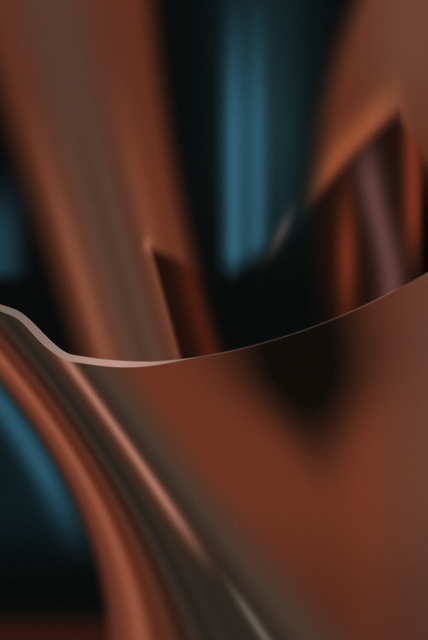
Reproduce this background procedurally as a Shadertoy shader.

```glsl
// Draws blurred folds of copper and blue metal, split by a thin curved rim.

const vec3 COPPER = vec3(0.43, 0.205, 0.135);
const vec3 TAUPE = vec3(0.34, 0.235, 0.19);
const vec3 SOOT = vec3(0.035, 0.045, 0.042);
const vec3 STEEL = vec3(0.18, 0.37, 0.45);
const vec3 SHINE = vec3(0.70, 0.49, 0.41);

float glow(float d, float width) {
    return exp(-d * d / (width * width));
}

float hash(vec2 p) {
    return fract(sin(dot(p, vec2(127.1, 311.7))) * 43758.5453);
}

// Height of the rim, measured downward from the top
float rimHeight(float x) {
    float bowl = 0.565 - 0.3325 * (x - 0.35) * (x - 0.35);
    float lip = 0.049 * (1.0 - smoothstep(0.03, 0.17, x));
    return bowl - lip - 0.006 * sin(4.83 * max(x - 0.35, 0.0));
}

// Dark hollow with a blue reflection, between the copper folds
vec3 blueHollow(float x, float v) {
    vec3 col = mix(SOOT, vec3(0.07, 0.13, 0.14), glow(x - 0.62, 0.13) * (1.0 - smoothstep(0.2, 0.48, v)));
    float cut = 0.425 - 0.42 * max(x - 0.55, 0.0);
    float lit = smoothstep(-0.08, 0.22, v) * (1.0 - smoothstep(cut - 0.035, cut + 0.025, v));
    float streak = smoothstep(0.49, 0.545, x) * (1.0 - smoothstep(0.585, 0.65, x));
    col = mix(col, STEEL, lit * streak * (0.85 + 0.15 * sin(x * 95.0)));
    col += vec3(0.03, 0.065, 0.075) * lit * glow(x - 0.65, 0.055);
    float seam = x - 0.65 + 0.65 * (v - 0.375);
    col += vec3(0.19, 0.12, 0.11) * glow(seam, 0.016) * glow(v - 0.365, 0.035);
    // Second reflection at the far left
    float side = smoothstep(0.24, 0.38, v) * (1.0 - smoothstep(0.415, 0.45, v));
    return mix(col, vec3(0.12, 0.23, 0.28), side * (1.0 - smoothstep(0.0, 0.09, x)));
}

// Broad copper fold at the upper left, with a shaded facet
vec3 leftFold(vec3 col, float x, float v) {
    float left = 0.48 * (v - 0.208);
    float right = 0.38 + 0.11 * v + 0.3 * v * v;
    float s = (x - left) / (right - left);
    vec3 fold = mix(COPPER * 0.9, TAUPE, glow(s - 0.46, 0.22));
    fold += vec3(0.13, 0.09, 0.07) * glow(s - 0.22, 0.1) * smoothstep(0.1, 0.45, v);
    fold += vec3(0.1, 0.06, 0.04) * glow(s - 0.73, 0.09) * smoothstep(0.05, 0.35, v);
    fold += 0.012 * sin(s * 38.0) * smoothstep(0.1, 0.4, v);
    float facetLeft = 0.348 + 0.4 * (v - 0.382);
    float facetTop = 0.382 + 0.3 * (x - 0.348);
    float facet = smoothstep(-0.006, 0.012, x - facetLeft) * smoothstep(-0.008, 0.018, v - facetTop);
    vec3 shade = mix(vec3(0.13, 0.065, 0.045), vec3(0.33, 0.125, 0.07), glow(s - 0.92, 0.1));
    fold = mix(fold, shade, facet);
    fold += vec3(0.14, 0.1, 0.08) * glow(x - 0.345, 0.012) * glow(v - 0.383, 0.014);
    float cover = smoothstep(-0.06, 0.2, s) * (1.0 - smoothstep(0.85, 1.04, s));
    return mix(col, fold, cover);
}

// Curled fold at the upper right, dark inside with red and mauve streaks
vec3 rightFold(vec3 col, float x, float v) {
    float edge = 0.705 + 0.9 * (0.33 - v) * (0.33 - v);
    vec3 fold = mix(COPPER * 0.9, vec3(0.43, 0.27, 0.21), glow(x - 0.97, 0.13) * (1.0 - smoothstep(0.05, 0.3, v)));
    float curl = 0.315 - 0.87 * (x - 0.72) + 0.75 * (x - 0.72) * (x - 0.72);
    curl += 1.7 * max(x - 0.93, 0.0);
    fold += vec3(0.2, 0.115, 0.06) * glow(v - curl + 0.012, 0.035) * (1.0 - smoothstep(0.86, 0.98, x));
    vec3 inner = vec3(0.12, 0.065, 0.05);
    inner += vec3(0.32, 0.11, 0.045) * glow(x - 0.81, 0.026) * glow(v - 0.4, 0.1);
    float bend = 0.86 + 0.055 * smoothstep(0.24, 0.46, v);
    inner = mix(inner, vec3(0.38, 0.245, 0.225), glow(x - bend, 0.033) * smoothstep(0.18, 0.29, v));
    inner += vec3(0.35, 0.125, 0.055) * glow(x - 0.965, 0.025) * (1.0 - smoothstep(0.32, 0.45, v));
    inner *= 1.0 - 0.8 * smoothstep(0.975, 1.0, x) * smoothstep(0.24, 0.36, v);
    fold = mix(fold, inner, smoothstep(-0.008, 0.035, v - curl));
    return mix(col, fold, smoothstep(-0.015, 0.075, x - edge));
}

// Front sheet below the rim: copper, a soft shadow and diagonal ridges
vec3 frontSheet(float x, float v) {
    vec3 col = mix(COPPER, vec3(0.41, 0.25, 0.19), smoothstep(0.82, 1.03, x));
    col *= 1.0 - 0.2 * smoothstep(0.75, 1.0, v) + 0.06 * glow(x - 0.86, 0.06);
    float spread = mix(0.17, 0.055, smoothstep(0.52, 0.76, v));
    float shadow = glow(x - 0.70 - 0.3 * (v - 0.56), spread) * (1.0 - smoothstep(0.57, 0.79, v));
    col = mix(col, vec3(0.07, 0.055, 0.04), min(1.25 * shadow, 1.0));
    // Ridge coordinate: 0 at the blue edge, 1 along the bright crest
    float t = v - 0.592;
    float edge = 1.218 * t - 1.447 * t * t;
    float u = v - 0.573;
    float crest = 0.166 + 1.09 * u - 0.2 * u * u;
    float s = (x - edge) / (crest - edge);
    vec3 ridge = mix(COPPER * 0.75, vec3(0.18, 0.15, 0.125), smoothstep(0.33, 0.66, s));
    ridge += vec3(0.24, 0.15, 0.115) * glow(s - 0.2, 0.12);
    ridge += 0.025 * sin(s * 34.0) * glow(s - 0.4, 0.35);
    ridge = mix(ridge, vec3(0.29, 0.225, 0.18), smoothstep(1.05, 1.4, s));
    col = mix(ridge, col, smoothstep(1.25, 1.95, s));
    float fade = 1.0 - smoothstep(0.76, 0.92, v);
    col = mix(col, COPPER, 0.8 * glow(s - 0.97, 0.14) * fade);
    col = mix(col, SHINE, 0.85 * glow(s - 1.0, 0.075) * fade);
    col += vec3(0.2, 0.2, 0.18) * glow(s - 1.08, 0.045) * smoothstep(0.88, 0.97, v);
    // Blue pocket at the lower left
    float depth = edge - x;
    vec3 pocket = mix(SOOT, vec3(0.055, 0.11, 0.125), 1.0 - smoothstep(0.78, 0.92, v));
    pocket = mix(pocket, STEEL * 0.9, glow(depth - 0.045, 0.038) * (1.0 - smoothstep(0.72, 0.9, v)));
    pocket = mix(pocket, vec3(0.2, 0.09, 0.06), smoothstep(0.94, 1.0, v));
    return mix(col, pocket, smoothstep(-0.015, 0.025, depth));
}

void mainImage(out vec4 fragColor, in vec2 fragCoord) {
    vec2 uv = fragCoord / iResolution.xy;
    float x = uv.x, v = 1.0 - uv.y;
    float aa = 1.0 / iResolution.y;
    vec3 col = rightFold(leftFold(blueHollow(x, v), x, v), x, v);
    // Rim: a pale ribbon that thins into a fine line
    float d = v - rimHeight(x);
    float ribbon = 0.011 * (1.0 - smoothstep(0.25, 0.5, x)) + 0.008 * glow(x - 0.09, 0.045);
    vec3 pale = mix(vec3(0.46, 0.41, 0.38), vec3(0.74, 0.59, 0.53), glow(x - 0.27, 0.16));
    col = mix(col, frontSheet(x, v), smoothstep(-aa, aa, d));
    col = mix(col, pale, smoothstep(-aa, aa, d) * (1.0 - smoothstep(-aa, aa, d - ribbon)) * (1.0 - smoothstep(0.42, 0.52, x)));
    col += vec3(0.15, 0.13, 0.11) * glow(d, 0.0016) * smoothstep(0.42, 0.55, x) * (1.0 - smoothstep(0.85, 1.0, x));
    col += 0.012 * (hash(floor(uv * vec2(342.0, 512.0))) - 0.5);
    fragColor = vec4(clamp(col, 0.0, 1.0), 1.0);
}
```
